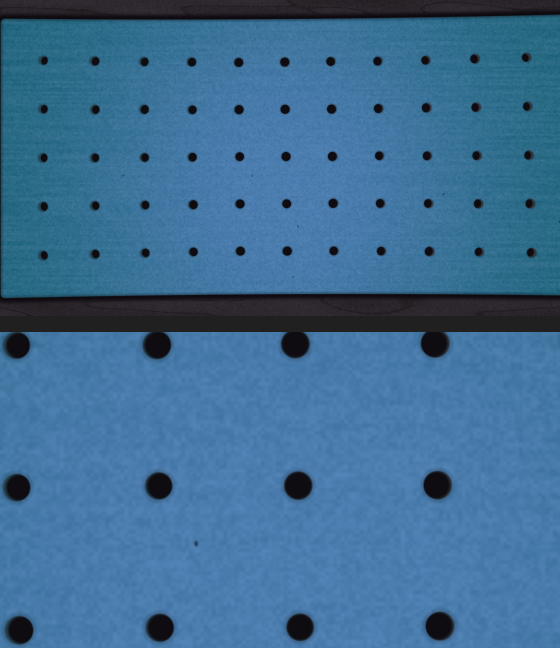
Top, the full canvas; bottom, a detail of the centre.
Give the GLSL for this pattern, as a Shadertoy shader.

```glsl
// Blue perforated board with an 11 by 5 grid of round holes, lying on dark cloth.

const vec2 GRID_CENTER = vec2(0.905, 0.5046);  // all lengths in canvas heights
const vec2 GRID_STEP = vec2(0.147, 0.1495);
const vec2 GRID_HALF = vec2(5.0, 2.0);         // holes on each side of the middle one
const float HOLE_RADIUS = 0.0147;
const float HOLE_JITTER = 0.0016;
const float WALL_SHIFT = 0.0072;               // parallax of the hole floor at the sides
const float LEFT_EDGE = 0.002;
const float CORNER_RADIUS = 0.014;
const vec2 LIGHT_CENTER = vec2(0.90, 0.40);
const vec3 BOARD_LIT = vec3(0.295, 0.490, 0.685);
const vec3 BOARD_DIM = vec3(0.150, 0.410, 0.505);
const vec3 HOLE_DARK = vec3(0.055, 0.045, 0.065);
const vec3 WALL_COOL = vec3(0.150, 0.265, 0.320);
const vec3 WALL_WARM = vec3(0.205, 0.205, 0.235);
const vec3 CLOTH = vec3(0.170, 0.150, 0.170);
const vec3 CLOTH_SHADOW = vec3(0.055, 0.040, 0.060);
const float GRAIN = 0.085;
const float STREAKS = 0.045;
const float SPECK_CELL = 0.17;
const float SPECK_CHANCE = 0.16;

float hash(vec2 p) {
    vec3 q = fract(vec3(p.xyx) * 0.1031);
    q += dot(q, q.yzx + 33.33);
    return fract((q.x + q.y) * q.z);
}

float noise(vec2 p) {
    vec2 i = floor(p), f = fract(p);
    f = f * f * (3.0 - 2.0 * f);
    return mix(mix(hash(i), hash(i + vec2(1, 0)), f.x),
               mix(hash(i + vec2(0, 1)), hash(i + vec2(1, 1)), f.x), f.y);
}

// Antialiased coverage of a signed distance
float fill(float d, float blur) {
    return smoothstep(blur, -blur, d);
}

// Signed distance to the bowed board, open on the right
float boardDistance(vec2 p) {
    float x = p.x - 0.8;
    float top = 0.939 + 0.0055 * x + 0.010 * x * x;
    float bottom = 0.0685 + 0.007 * x - 0.0108 * x * x;
    vec2 q = vec2(LEFT_EDGE - p.x, max(bottom - p.y, p.y - top)) + CORNER_RADIUS;
    return length(max(q, 0.0)) + min(max(q.x, q.y), 0.0) - CORNER_RADIUS;
}

// Hole position with lens stretch, tilt and small drilling errors
vec2 holeCenter(vec2 id) {
    vec2 c = GRID_CENTER + id * GRID_STEP;
    c.x += 0.00027 * id.x * id.x * id.x - id.y * (0.0020 + 0.0004 * id.x);
    c.y += 0.0009 * id.x + 0.0002 * id.y * id.x * id.x;
    vec2 jitter = vec2(hash(id + 20.0), hash(id + 60.0)) - 0.5;
    return c + HOLE_JITTER * jitter;
}

vec3 clothColor(vec2 p, float d) {
    float fold = noise(p * vec2(5.0, 28.0) + vec2(p.y * 9.0, 3.0));
    float crease = smoothstep(0.06, 0.0, abs(fold - 0.5));
    vec3 col = CLOTH * (0.86 + 0.28 * fold - 0.22 * crease);
    col += 0.035 * (noise(p * 260.0) - 0.5);
    return mix(CLOTH_SHADOW, col, smoothstep(0.004, 0.024, d));
}

vec3 boardColor(vec2 p, float d) {
    float r = length((p - LIGHT_CENTER) * vec2(1.0, 0.95));
    float dim = smoothstep(0.08, 1.02, r);
    vec3 col = mix(BOARD_LIT, BOARD_DIM, dim);

    // Fine grain and horizontal streaks, stronger away from the light
    float grain = 0.6 * noise(p * 250.0) + 0.4 * noise(p * 130.0 + 40.0) - 0.5;
    float streak = noise(p * vec2(5.0, 150.0)) - 0.5;
    col += GRAIN * grain * vec3(0.9, 0.8, 1.0);
    col += STREAKS * streak * (0.3 + dim) * vec3(1.0, 0.6, 0.7);

    // Sparse dark specks
    vec2 cell = floor(p / SPECK_CELL);
    vec2 spot = 0.2 + 0.6 * vec2(hash(cell + 7.0), hash(cell + 31.0));
    vec2 offset = (fract(p / SPECK_CELL) - spot) * SPECK_CELL;
    float speck = fill(length(offset * vec2(1.2, 0.8)) - 0.0022, 0.0018);
    col *= 1.0 - 0.5 * speck * step(hash(cell + 83.0), SPECK_CHANCE);

    // Rounded edge
    return col * mix(0.72, 1.0, smoothstep(0.0, 0.012, -d));
}

vec3 addHole(vec3 col, vec2 p, float blur) {
    vec2 id = round((p - GRID_CENTER) / vec2(0.150, 0.1515));
    id = clamp(id, -GRID_HALF, GRID_HALF);
    vec2 q = p - holeCenter(id);
    float side = id.x / GRID_HALF.x;
    float radius = HOLE_RADIUS * (0.97 + 0.07 * hash(id + 11.0));
    float opening = length(q) - radius;
    vec2 shift = WALL_SHIFT * vec2(-side, -0.15 * id.y * abs(side));
    float floorDisc = length(q - shift) - radius * 0.96;

    col *= 1.0 - 0.16 * smoothstep(0.006, 0.0, opening);
    vec3 wall = mix(WALL_COOL, WALL_WARM, smoothstep(-0.3, 0.6, side));
    vec3 inside = mix(wall, HOLE_DARK, fill(floorDisc, 0.0025));
    return mix(col, inside, fill(opening, blur));
}

void mainImage(out vec4 fragColor, in vec2 fragCoord) {
    vec2 p = fragCoord / iResolution.y;
    float blur = max(0.8 / iResolution.y, 0.0012);
    float d = boardDistance(p);
    vec3 board = addHole(boardColor(p, d), p, blur);
    vec3 col = mix(clothColor(p, d), board, fill(d, blur));
    fragColor = vec4(clamp(col, 0.0, 1.0), 1.0);
}
```
